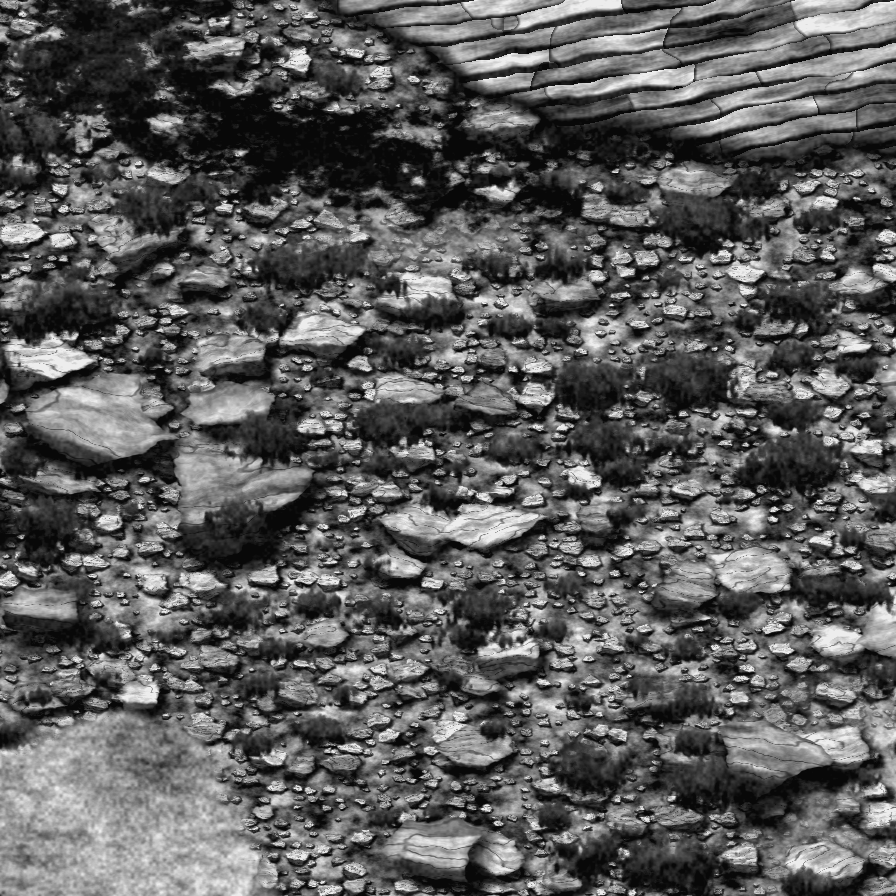
Write a Shadertoy shader that draws this texture.

```glsl
// Grey rocky hillside: rubble, tilted slabs, dark shrubs, bare soil and a layered cliff
float hash(vec2 p) {
    vec3 q = fract(vec3(p.xyx) * 0.1031);
    q += dot(q, q.yzx + 33.33);
    return fract((q.x + q.y) * q.z);
}

float noise(vec2 p) {
    vec2 i = floor(p), f = fract(p);
    f = f * f * (3.0 - 2.0 * f);
    return mix(mix(hash(i), hash(i + vec2(1, 0)), f.x),
               mix(hash(i + vec2(0, 1)), hash(i + vec2(1, 1)), f.x), f.y);
}

float fbm(vec2 p) {
    float sum = 0.0, amp = 0.5;
    for (int i = 0; i < 5; i++) {
        sum += amp * noise(p);
        p = mat2(1.6, 1.2, -1.2, 1.6) * p + 17.3;
        amp *= 0.55;
    }
    return sum / 1.05;
}

// Irregular convex polygon, negative inside
float polygon(vec2 q, float radius, vec2 seed) {
    float d = -1.0;
    for (int k = 0; k < 6; k++) {
        float h = hash(seed + float(k) * 7.1);
        float a = (float(k) + 0.8 * h) * 1.047;
        d = max(d, dot(q, vec2(cos(a), sin(a))) - radius * (0.65 + 0.5 * fract(h * 13.7)));
    }
    return d;
}

// One layer of scattered stones with shadows, lit from above
float stones(float tone, vec2 p, float count, float amount, float seed) {
    vec2 g = p * count * vec2(1.0, 1.55) + seed;
    vec2 rough = 0.22 * (vec2(fbm(g * 3.0), fbm(g * 3.0 + 41.0)) - 0.5);
    float soft = 0.0017 * count;
    for (int j = 1; j >= -1; j--)
    for (int i = -1; i <= 1; i++) {
        vec2 id = floor(g) + vec2(i, j);
        if (hash(id + 3.7) > amount) continue;
        vec2 q = g - id - 0.5 - 0.5 * (vec2(hash(id + 11.0), hash(id + 23.0)) - 0.5);
        float tilt = 0.9 * (hash(id + 31.0) - 0.55);
        q = mat2(cos(tilt), sin(tilt), -sin(tilt), cos(tilt)) * q + rough;
        float radius = mix(0.2, 0.5, hash(id + 47.0));
        float d = polygon(q, radius, id);
        float shade = polygon(q + vec2(-0.05, 0.13), radius, id);
        tone *= 1.0 - 0.8 * smoothstep(0.12, -0.06, shade);

        float grain = fbm(q * vec2(5.0, 13.0) + id * 5.0);
        float face = mix(0.48, 0.8, hash(id + 59.0)) + 0.75 * (grain - 0.5);
        float crack = abs(noise(q * vec2(2.5, 11.0) + id) - 0.5);
        face *= 0.6 + 0.4 * smoothstep(0.0, 0.06, crack);
        float under = q.y + radius * mix(0.3, 0.7, hash(id + 67.0)) + 0.15 * q.x;
        face *= mix(0.36, 1.0, smoothstep(-0.04, 0.04, under));
        face *= mix(0.7, 1.0, smoothstep(0.0, -0.06, d));
        tone = mix(tone, face, smoothstep(soft, -soft, d));
    }
    return tone;
}

// Fuzzy dark bushes
float shrubs(float tone, vec2 p, float count, float amount, float seed) {
    vec2 g = p * count * vec2(1.0, 1.3) + seed;
    float fuzz = fbm(p * 60.0) - 0.5 + 0.5 * (noise(p * vec2(230.0, 150.0)) - 0.5);
    for (int j = 1; j >= -1; j--)
    for (int i = -1; i <= 1; i++) {
        vec2 id = floor(g) + vec2(i, j);
        if (hash(id + 5.3) > amount) continue;
        vec2 q = g - id - 0.5 - 0.6 * (vec2(hash(id + 13.0), hash(id + 29.0)) - 0.5);
        float radius = mix(0.18, 0.48, hash(id + 37.0));
        float d = length(q * vec2(1.0, 1.35)) - radius + 0.45 * fuzz;
        float leaf = 0.16 + 0.3 * fuzz + 0.22 * q.y / radius;
        tone = mix(tone, max(leaf, 0.04), 0.9 * smoothstep(0.1, -0.12, d));
    }
    return tone;
}

// Sloping rock beds split by dark seams
float cliff(vec2 p) {
    float bed = (p.y - 0.16 * p.x + 0.035 * fbm(p * 7.0)) * 44.0 + noise(p * vec2(6.0, 4.0));
    float row = floor(bed);
    float along = p.x * 7.0 + 9.0 * hash(vec2(row, 2.0)) + 0.3 * noise(p * 40.0);
    float face = mix(0.32, 0.78, hash(vec2(row, floor(along))));
    face += 0.9 * (fbm(vec2(p.x * 22.0, bed * 2.2)) - 0.5);
    float gap = 0.4 * noise(vec2(p.x * 14.0, row * 3.0));
    face *= mix(0.2, 1.0, smoothstep(gap - 0.12, gap + 0.12, fract(bed)));
    return face * mix(0.45, 1.0, smoothstep(0.0, 0.04, fract(along)));
}

void mainImage(out vec4 fragColor, in vec2 fragCoord) {
    vec2 p = fragCoord / iResolution.xy;
    float wide = fbm(p * 6.0) - 0.5, fine = fbm(p * vec2(45.0, 75.0)) - 0.5;

    // Rubble
    float tone = 0.36 + 1.3 * fine + 0.5 * wide;
    tone = stones(tone, p, 62.0, 0.5, 12.0);
    tone = stones(tone, p, 34.0, 0.45, 71.0);

    // Bare soil
    float soil = 0.5 + 0.4 * wide + 0.5 * fine + 0.2 * (noise(p * 250.0) - 0.5);
    float mound = length((p - vec2(0.07, -0.03)) * vec2(1.0, 1.15)) - 0.26 + 0.15 * wide;
    float bank = length((p - vec2(1.0, 0.1)) * vec2(1.0, 0.8)) - 0.13 + 0.2 * wide;
    float slope = length((p - vec2(0.42, 0.72)) * vec2(0.7, 1.5)) - 0.08 + 0.5 * wide;
    tone = mix(tone, soil, 0.65 * smoothstep(0.04, -0.04, min(slope, bank)));
    tone = stones(tone, p, 19.0, 0.32, 133.0);
    tone = stones(tone, p, 10.0, 0.32, 207.0);
    tone = shrubs(tone, p, 15.0, 0.38, 19.0);
    tone = stones(tone, p, 5.2, p.y < 0.72 ? 0.36 : 0.0, 322.0);
    tone = mix(tone, soil + 0.06, smoothstep(0.015, -0.015, mound));
    tone = shrubs(tone, p, 8.5, mound < 0.06 ? 0.0 : 0.3, 88.0);

    // Cliff with its overhang shadow
    float foot = p.y - 0.835 + 0.08 * wide;
    float side = p.x - 0.62 + 1.2 * (p.y - 0.83) + 0.25 * wide;
    vec2 hollow = p - vec2(0.34, 0.835 - 0.2 * (p.x - 0.34));
    float cave = length(hollow * vec2(0.22, 1.0)) - 0.035 + 0.12 * fine + 0.1 * wide;
    tone *= 1.0 - 0.85 * smoothstep(0.02, -0.02, cave);
    float thicket = length((p - vec2(0.12, 0.93)) * vec2(0.9, 1.0)) - 0.08 + 0.25 * fine;
    tone = mix(tone, 0.12 + 0.3 * fine, 0.9 * smoothstep(0.02, -0.02, thicket));
    float ledge = min(foot, 0.7 * side);
    tone *= mix(0.25, 1.0, smoothstep(0.0, 0.035, abs(ledge)));
    tone = mix(tone, cliff(p) * mix(0.3, 1.0, smoothstep(0.0, 0.035, ledge)),
               smoothstep(-0.004, 0.004, ledge));

    tone += 0.1 * (noise(p * 290.0) - 0.5);
    tone = 0.4 + 1.12 * (tone - 0.39);
    fragColor = vec4(vec3(clamp(tone, 0.03, 0.93)), 1.0);
}
```
